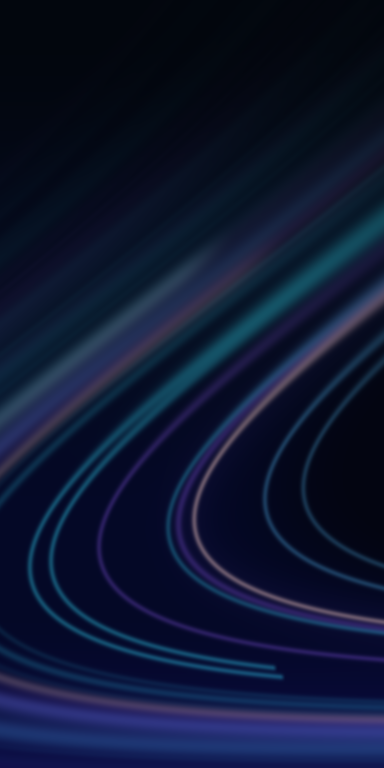
Give the GLSL for this background, as a WebGL 1 fragment shader.

```glsl
precision highp float;
// Blurred neon light trails sweeping around a bend on a midnight blue ground.
uniform vec2 u_resolution;

#define BEND 3.07        // curvature at the tip of each trail
#define SLANT 0.29       // drift of the tips across the nest
#define TIP_HEIGHT 0.5   // height of the tip line at the left edge
#define OPEN_UP 0.96     // straightening of the upper arms
#define OPEN_LOW 0.265   // straightening of the lower arms
#define LINE 0.0075      // half width of a sharp trail
#define BLUR 0.024       // extra width far up the arms
#define STREAKS 22       // scattered faint streaks

const vec3 TEAL = vec3(0.06, 0.27, 0.27);
const vec3 STEEL = vec3(0.09, 0.20, 0.24);
const vec3 VIOLET = vec3(0.15, 0.09, 0.22);
const vec3 SAND = vec3(0.36, 0.29, 0.23);

float hash(float n) {
  n = fract(n * 0.1031 + 0.137);
  n *= n + 33.33;
  return fract(n * (n + n));
}

// x: which trail passes here, y: gradient length, z: place along the bend
vec3 trailField(vec2 p) {
  float w = TIP_HEIGHT - p.y + SLANT * p.x;
  float open = 1.0 + (w < 0.0 ? OPEN_UP : OPEN_LOW) * w * w;
  float slope = 2.0 * BEND * w / (open * open);
  return vec3(p.x - BEND * w * w / open, length(vec2(1.0 - SLANT * slope, slope)), w);
}

// Soft ribbon with a Gaussian profile
float ribbon(vec3 f, float at, float width) {
  float d = (f.x - at) / (f.y * width);
  return exp(-d * d);
}

vec3 ground(vec2 p, float trail) {
  vec3 c = mix(vec3(0.04, 0.04, 0.25), vec3(0.014, 0.03, 0.15), smoothstep(0.0, 0.4, p.y));
  c = mix(c, vec3(0.016, 0.038, 0.11), smoothstep(0.6, 1.25, p.y));
  c = mix(c, vec3(0.008, 0.022, 0.05), smoothstep(1.25, 1.95, p.y));
  return mix(c, vec3(0.01, 0.018, 0.065), smoothstep(0.5, 0.95, trail));
}

// Sharp trails nested inside the bend
vec3 innerTrails(vec2 p, vec3 f) {
  float rise = smoothstep(0.1, 0.75, -f.z);
  float width = max(LINE, 1.2 / u_resolution.x) + BLUR * rise;
  float dim = mix(1.0, 0.3, rise);
  float lower = smoothstep(-0.02, 0.05, f.z);
  vec3 c = vec3(0.0);
  for (int i = 0; i < 2; i++) {
    float k = float(i);
    float end = 0.737 - 0.02 * k;
    float cut = 1.0 - lower * smoothstep(end - 0.008, end + 0.008, p.x);
    c += TEAL * ribbon(f, 0.078 + 0.055 * k, width) * cut;
    c += STEEL * ribbon(f, 0.69 + 0.1 * k, width) * (1.0 - 0.15 * k);
  }
  c += VIOLET * 0.95 * ribbon(f, 0.258, width);
  c += TEAL * 0.75 * ribbon(f, 0.438, width);
  c += VIOLET * 0.9 * ribbon(f, 0.465, width * 1.3);
  c += SAND * ribbon(f, 0.506, width);
  c += VIOLET * 0.14 * ribbon(f, 0.49, 0.06);
  return c * dim;
}

// Wide ribbons outside the bend, above and below
vec3 outerRibbons(vec2 p, vec3 f) {
  float low = smoothstep(-0.05, 0.05, f.z);
  float up = 1.0 - low;
  float rise = smoothstep(0.2, 0.8, -f.z);
  float fade = 1.0 - smoothstep(0.9, 1.7, p.y - 0.35 * p.x);
  float spread = 1.0 + 1.2 * rise;
  float dim = mix(1.0, 0.55, rise);

  vec3 c = TEAL * 0.55 * ribbon(f, -0.11, 0.011 * spread);
  c += SAND * 0.6 * ribbon(f, -0.21, 0.014 * spread) * (1.0 - 0.7 * up * smoothstep(0.6, 0.76, p.x));
  c += VIOLET * 0.85 * ribbon(f, -0.31, 0.027 * spread);
  c *= dim;

  float greenEnd = 1.0 - 0.85 * smoothstep(0.46, 0.62, p.x);
  c += up * (SAND * 0.3 + TEAL * 0.42) * greenEnd * ribbon(f, -0.44, 0.026);
  c += up * rise * TEAL * 0.42 * ribbon(f, 0.09, 0.05);
  c += up * TEAL * 0.3 * ribbon(f, -0.66, 0.055);
  c += up * VIOLET * 0.3 * ribbon(f, -0.95, 0.05);
  c += low * STEEL * 0.65 * ribbon(f, -0.47, 0.032);
  c += low * TEAL * 0.3 * ribbon(f, -0.06, 0.008);
  return c * fade;
}

// Faint random streaks that texture the outer ribbons
vec3 scatteredStreaks(vec2 p, vec3 f) {
  float fade = 1.0 - 0.85 * smoothstep(0.9, 1.75, p.y - 0.35 * p.x);
  vec3 c = vec3(0.0);
  for (int i = 0; i < STREAKS; i++) {
    float k = float(i) * 3.0 + 1.0;
    float at = -0.1 - 1.6 * (float(i) + hash(k)) / float(STREAKS);
    float width = mix(0.007, 0.026, hash(k + 1.0));
    vec3 tint = mix(TEAL, VIOLET, step(0.5, hash(k + 2.0)));
    c += tint * ribbon(f, at, width) * mix(0.06, 0.2, hash(k + 71.0));
  }
  return c * fade;
}

void main() {
  vec2 p = gl_FragCoord.xy / u_resolution * vec2(1.0, 2.0);
  vec3 f = trailField(p);
  vec3 color = ground(p, f.x) + innerTrails(p, f) + outerRibbons(p, f) + scatteredStreaks(p, f);
  gl_FragColor = vec4(color, 1.0);
}
```
